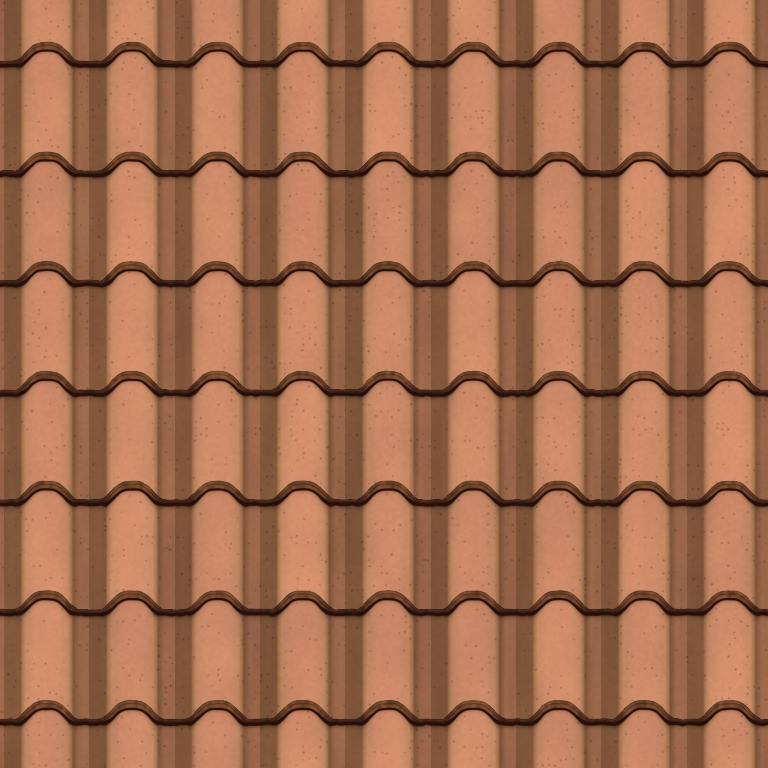
Reproduce this texture procedurally as a WebGL 1 fragment shader.

```glsl
precision highp float;
uniform vec2 u_resolution;

const vec2 TILES = vec2(9.0, 7.0);

float hash(vec2 p) {
  vec3 q = fract(p.xyx * vec3(0.1031, 0.1030, 0.0973));
  q += dot(q, q.yzx + 33.33);
  return fract((q.x + q.y) * q.z);
}

// Value noise that wraps after a whole number of cells
float noise(vec2 uv, vec2 cells) {
  vec2 p = uv * cells;
  vec2 i = floor(p);
  vec2 f = p - i;
  f = f * f * (3.0 - 2.0 * f);
  float a = hash(mod(i, cells));
  float b = hash(mod(i + vec2(1.0, 0.0), cells));
  float c = hash(mod(i + vec2(0.0, 1.0), cells));
  float d = hash(mod(i + 1.0, cells));
  return mix(mix(a, b, f.x), mix(c, d, f.x), f.y);
}

// Sparse dark pits, one candidate per cell
float pits(vec2 uv, float cells, float pixel) {
  vec2 p = uv * cells;
  vec2 id = mod(floor(p), cells);
  vec2 center = 0.3 + 0.4 * vec2(hash(id + 11.0), hash(id + 47.0));
  float radius = 0.08 + 0.1 * hash(id + 83.0);
  float soft = pixel * cells;
  float spot = 1.0 - smoothstep(radius - soft, radius + soft, length(fract(p) - center));
  return spot * step(0.86, hash(id + 5.0));
}

void main() {
  vec2 uv = gl_FragCoord.xy / u_resolution;
  float pixel = 1.0 / min(u_resolution.x, u_resolution.y);

  // Cross section: a round crest easing into a flat valley
  float x = uv.x * TILES.x - 0.048;
  float d = fract(x) - 0.5;
  float t = min(abs(d) / 0.38, 1.0);
  float angle = 3.14159 * pow(t, 1.5);
  float height = 0.5 + 0.5 * cos(angle);
  float slope = 0.17 * sin(angle) * 6.2 * sqrt(t) * TILES.x / TILES.y;

  // Distance below the upper edge of the lip, in rows
  float wobble = (noise(uv, vec2(144.0, 70.0)) - 0.5) * mix(0.014, 0.004, height);
  float down = 0.617 - 0.17 * (1.0 - height) - uv.y * TILES.y + wobble;
  float along = fract(down);
  float lip = (fract(down + 0.5) - 0.5) / sqrt(1.0 + slope * slope);
  vec2 id = mod(vec2(floor(x + 0.19), floor(down)), TILES);

  // Clay grain and broad staining
  float grain = noise(uv, vec2(256.0)) - 0.5;
  float stain = noise(uv, vec2(27.0, 21.0)) - 0.5;
  float streak = noise(uv, vec2(126.0, 14.0)) - 0.5;

  // Valley, shaded beside the rolls
  vec3 valley = mix(vec3(0.645, 0.435, 0.335), vec3(0.60, 0.40, 0.29), smoothstep(0.42, 0.31, -d));
  valley = mix(valley, vec3(0.50, 0.335, 0.225), smoothstep(0.39, 0.305, d));
  valley *= 1.0 + 0.06 * streak;

  // Roll, lit along the middle and brown at both sides
  float side = abs(d) / 0.30;
  vec3 roll = mix(vec3(0.805, 0.54, 0.41), vec3(0.755, 0.525, 0.385), smoothstep(0.35, 0.85, side));
  roll = mix(roll, vec3(0.60, 0.415, 0.285), smoothstep(0.78, 1.03, side));
  roll *= 1.0 + 0.02 * smoothstep(0.1, 0.8, along);

  float edge = max(1.2 * pixel * TILES.x, 0.012);
  vec3 color = mix(roll, valley, smoothstep(0.30 - edge, 0.30 + edge, abs(d)));
  color *= 1.0 + 0.05 * (hash(id + 3.0) - 0.5) + 0.05 * stain + 0.04 * grain;
  color *= 1.0 - 0.22 * pits(uv, 128.0, pixel);

  // Shadow cast on the tile below the lip
  float width = mix(0.058, 0.088, height);
  float shadow = exp(-max(lip - width, 0.0) / 0.016) * step(0.0, lip);
  color *= 1.0 - mix(0.50, 0.28, height) * shadow;

  // Lip: worn brown face with a groove and a dark underside
  float soft = 0.8 * pixel * TILES.y;
  vec3 face = mix(vec3(0.31, 0.165, 0.105), vec3(0.46, 0.28, 0.165), smoothstep(0.05, 0.75, height));
  face *= 1.0 + 0.35 * (noise(uv, vec2(180.0, 140.0)) - 0.5) + 0.15 * grain;
  face *= 1.0 - 0.25 * smoothstep(0.012, 0.0, abs(lip - 0.35 * width));
  face *= 1.0 - 0.2 * smoothstep(0.014, 0.0, lip);
  float under = width - mix(0.030, 0.020, height);
  face = mix(face, vec3(0.15, 0.055, 0.04), smoothstep(under - soft, under + soft, lip));
  float mask = smoothstep(-soft, soft, lip) * (1.0 - smoothstep(width - soft, width + soft, lip));
  color = mix(color, face, mask);

  gl_FragColor = vec4(color, 1.0);
}
```
